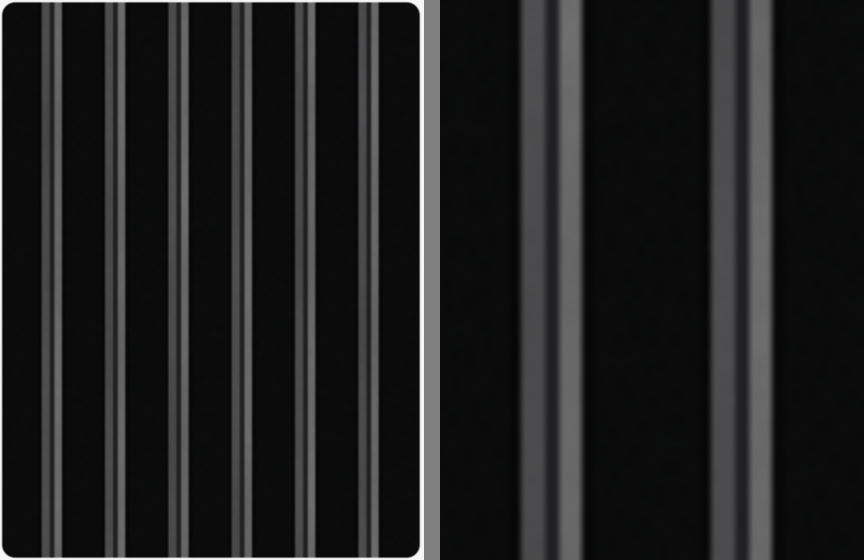
Left: the whole. Right: its middle third, enlarged.
Reproduce this pattern procedurally as a Shadertoy shader.

```glsl
// Black rounded panel with six soft pairs of grey vertical pinstripes on white

vec2 hash2(vec2 p) {
    p = vec2(dot(p, vec2(127.1, 311.7)), dot(p, vec2(269.5, 183.3)));
    return fract(sin(p) * 43758.5);
}

// Distance to the nearest scattered cell point
float cellNoise(vec2 p) {
    vec2 cell = floor(p), local = fract(p);
    float nearest = 2.0;
    for (int y = -1; y <= 1; y++)
    for (int x = -1; x <= 1; x++) {
        vec2 o = vec2(x, y);
        nearest = min(nearest, length(o + hash2(cell + o) - local));
    }
    return nearest;
}

float roundedBox(vec2 p, vec2 halfSize, float radius) {
    vec2 q = abs(p) - halfSize + radius;
    return length(max(q, 0.0)) + min(max(q.x, q.y), 0.0) - radius;
}

// Soft-edged vertical line centred on x = 0
float line(float x, float halfWidth, float blur) {
    return 1.0 - smoothstep(halfWidth - blur, halfWidth + blur, abs(x));
}

void mainImage(out vec4 fragColor, in vec2 fragCoord) {
    // Canvas width is one unit
    vec2 uv = fragCoord / iResolution.x;
    float height = iResolution.y / iResolution.x;
    float pixel = 1.0 / iResolution.x;
    float blur = max(0.0042, pixel);

    // Six pairs across, x measured from the centre of the nearest pair
    float pair = clamp(floor((uv.x - 0.1225) / 0.1494 + 0.5), 0.0, 5.0);
    float x = uv.x - 0.1225 - pair * 0.1494;

    // Black cloth with faint mottling and a darker rim beside each pair
    float mottle = cellNoise(uv * vec2(60.0, 45.0)) - 0.5;
    vec3 color = vec3(0.042, 0.043, 0.043) + 0.008 * mottle;
    color -= 0.014 * line(abs(x) - 0.029, 0.004, 0.004);

    // Slow fading along the stripes, different for each pair
    float fade = 1.0 + 0.035 * sin(uv.y * 5.0 + pair * 1.7)
                     + 0.02 * sin(uv.y * 17.0 + pair * 2.9) + 0.04 * mottle;

    // Dim gap, then the darker left line and brighter right line
    color = mix(color, vec3(0.125, 0.125, 0.135), line(x, 0.014, blur));
    color = mix(color, vec3(0.295, 0.292, 0.298) * fade, line(x + 0.0147, 0.0095, blur));
    color = mix(color, vec3(0.405) * fade, line(x - 0.0147, 0.0088, blur));

    // White surround with rounded corners
    vec2 center = vec2(0.4975, 0.5 * height);
    float panel = roundedBox(uv - center, vec2(0.4925, 0.5 * height - 0.0055), 0.031);
    float edge = max(0.003, pixel);
    color = mix(color, vec3(0.965), smoothstep(-edge, edge, panel));

    fragColor = vec4(color, 1.0);
}
```
